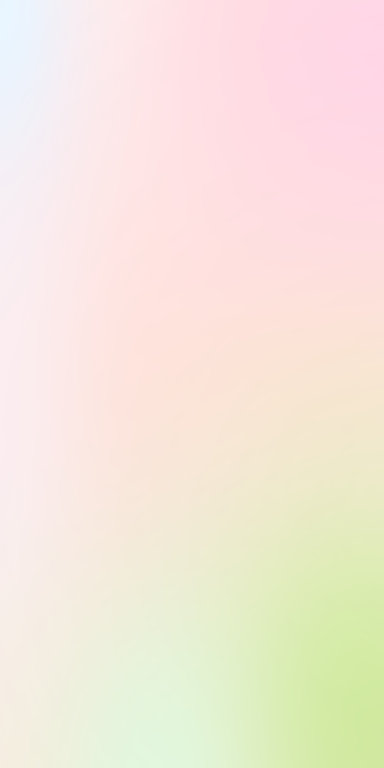
Write a Shadertoy shader that draws this background.

```glsl
// Soft pastel gradient: pink above, peach across the middle, green below, with faint brushed arcs.

float hash(vec2 p) {
    return fract(sin(dot(p, vec2(127.1, 311.7))) * 43758.5453);
}

float valueNoise(vec2 p) {
    vec2 cell = floor(p), f = fract(p);
    f = f * f * (3.0 - 2.0 * f);
    return mix(mix(hash(cell), hash(cell + vec2(1, 0)), f.x),
               mix(hash(cell + vec2(0, 1)), hash(cell + vec2(1, 1)), f.x), f.y);
}

// Elliptical falloff, 1 at the centre
float glow(vec2 p, vec2 centre, vec2 radii) {
    vec2 d = (p - centre) / radii;
    return exp(-dot(d, d));
}

void mainImage(out vec4 fragColor, in vec2 fragCoord) {
    vec2 uv = fragCoord / iResolution.xy;

    // Brushed texture, stretched along arcs around a point right of the canvas
    vec2 arm = (uv - vec2(1.1, 0.32)) * vec2(1.0, 2.0);
    vec2 polar = vec2(length(arm), atan(arm.y, -arm.x));
    float brush = valueNoise(polar * vec2(32.0, 3.0)) - 0.5;
    brush += 0.5 * (valueNoise(polar * vec2(75.0, 7.0) + 19.0) - 0.5);
    vec2 p = uv + vec2(0.012, 0.006) * brush;

    // Pink body with a pale left side
    vec3 color = vec3(1.0, 0.888, 0.872);
    color = mix(color, vec3(0.995, 0.938, 0.925), glow(p, vec2(0.27, 1.05), vec2(0.27, 0.32)));
    color = mix(color, vec3(0.985, 0.932, 0.945), 1.0 - smoothstep(0.0, 0.4, p.x));

    // Peach band, rose corner and cool corner
    color = mix(color, vec3(0.995, 0.89, 0.825), glow(p, vec2(1.1, 0.5), vec2(0.6, 0.12)));
    color = mix(color, vec3(1.0, 0.84, 0.902), glow(p, vec2(1.05, 0.94), vec2(0.6, 0.28)));
    color = mix(color, vec3(0.91, 0.96, 1.0), glow(p, vec2(0.0, 1.0), vec2(0.18, 0.22)));

    // Cream slope below, then green and mint light
    float cream = 1.0 - smoothstep(-0.2, 0.46, p.y - 0.3 * p.x);
    color = mix(color, vec3(0.965, 0.925, 0.865), cream);
    color = mix(color, vec3(0.845, 0.93, 0.67), glow(p, vec2(0.95, 0.1), vec2(0.46, 0.28)));
    color = mix(color, vec3(0.88, 0.975, 0.88), 0.9 * glow(p, vec2(0.42, -0.03), vec2(0.28, 0.25)));
    color = mix(color, vec3(0.79, 0.9, 0.58), 0.6 * glow(p, vec2(1.0, 0.0), vec2(0.3, 0.2)));

    fragColor = vec4(color + 0.004 * brush, 1.0);
}
```
